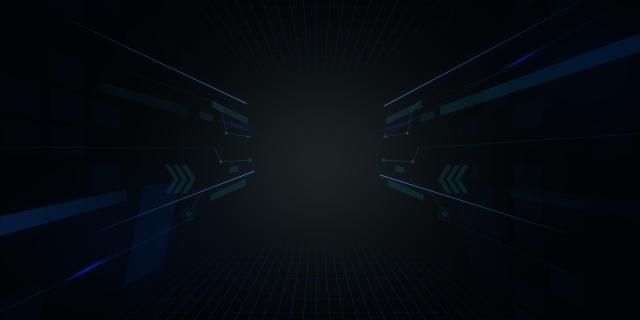
Reproduce this background procedurally as a WebGL 1 fragment shader.

```glsl
precision mediump float;

uniform vec2 u_resolution;

#define GRID_STEP 0.085
#define GRID_ROWS 0.20
#define LINE_HALF 0.0011
#define CORE_GREY vec3(0.070, 0.066, 0.056)
#define HAZE_BLUE vec3(0.028, 0.050, 0.062)
#define EDGE_DARK vec3(0.003, 0.010, 0.017)
#define TEAL vec3(0.012, 0.16, 0.19)
#define PANEL_BLUE vec3(0.008, 0.085, 0.180)
#define RAY_BLUE vec3(0.20, 0.46, 0.80)
#define FLARE_BLUE vec3(0.04, 0.06, 0.42)

float hash(vec2 cell) {
  return fract(sin(dot(cell, vec2(12.9898, 78.233))) * 43758.5453);
}

// Antialiased coverage of a signed distance
float cover(float d) {
  return clamp(0.5 - d * u_resolution.y, 0.0, 1.0);
}

// Distance to a segment, and the position along it
vec2 segment(vec2 p, vec2 a, vec2 b) {
  vec2 ab = b - a;
  float t = clamp(dot(p - a, ab) / dot(ab, ab), 0.0, 1.0);
  return vec2(length(p - a - ab * t), t);
}

float wire(vec2 p, vec2 a, vec2 b) {
  return cover(segment(p, a, b).x - LINE_HALF);
}

// Light ray, brightest at its inner end
float ray(vec2 p, vec2 inner, vec2 outer) {
  vec2 s = segment(p, inner, outer);
  return (1.0 - s.y) * (cover(s.x - LINE_HALF) + 0.06 * exp(-s.x * 150.0));
}

// Slanted bar with upright ends
float panel(vec2 p, vec2 span, vec2 top, vec2 height) {
  float t = (p.x - span.x) / (span.y - span.x);
  float depth = mix(top.x, top.y, t) - p.y;
  float ends = max(span.x - p.x, p.x - span.y);
  return cover(max(ends, max(-depth, depth - mix(height.x, height.y, t))));
}

float flare(vec2 p, vec2 center, vec2 dir, float size) {
  vec2 n = normalize(dir);
  vec2 d = (p - center) / size;
  float along = dot(d, n);
  float across = dot(d, vec2(-n.y, n.x));
  return exp(-along * along * 260.0 - across * across * 22000.0);
}

float blob(vec2 p, vec2 center, vec2 radius) {
  vec2 d = (p - center) / radius;
  return exp(-dot(d, d));
}

// Floor and ceiling lines meeting at the vanishing point
float grid(vec2 p) {
  float y = max(abs(p.y), 0.05);
  float u = p.x / y;
  float column = abs(fract(u / GRID_STEP + 0.5) - 0.5) * GRID_STEP * y;
  float row = abs(fract(1.0 / (y * GRID_ROWS)) - 0.5) * GRID_ROWS * y * y;
  float lines = cover(column - 0.001) + 0.3 * cover(row - 0.001);
  float reach = p.y < 0.0 ? 1.25 : 0.95;
  return lines * smoothstep(0.22, 0.36, y) * exp(-pow(u / reach, 4.0));
}

// Faint random plates on the side walls
float plates(vec2 a, float side) {
  vec2 wall = vec2(log(max(a.x, 0.05)) * 6.0, a.y / max(a.x, 0.05) * 7.0);
  vec2 cell = floor(wall);
  float pick = hash(cell + side * 37.0);
  vec2 d = abs(fract(wall) - 0.5);
  float box = 1.0 - smoothstep(0.36, 0.46, max(d.x, d.y));
  return box * smoothstep(0.55, 1.0, pick) * smoothstep(0.25, 0.6, a.x);
}

// Wires, nodes and ring shared by both walls
float circuit(vec2 a, float side) {
  float w = 0.5 * wire(a, vec2(1.02, 0.039 + 0.044 * side), vec2(0.318, 0.037));
  w += wire(a, vec2(0.318, 0.037), vec2(0.300, -0.006));
  w += wire(a, vec2(0.300, -0.006), vec2(0.208, 0.0));
  w += 0.3 * wire(a, vec2(0.60, 0.28), vec2(0.320, 0.180));
  w += wire(a, vec2(0.320, 0.180), vec2(0.300, 0.165));
  w += wire(a, vec2(0.300, 0.165), vec2(0.283, 0.084));
  w += wire(a, vec2(0.283, 0.084), vec2(0.213, 0.073));
  w += 0.7 * wire(a, vec2(0.388, -0.150), vec2(0.348, -0.086));
  float node = min(length(a - vec2(0.300, -0.006)), length(a - vec2(0.208, 0.0)));
  node = min(node, min(length(a - vec2(0.283, 0.084)), length(a - vec2(0.213, 0.073))));
  float hub = length(a - vec2(0.400, -0.169));
  return w + cover(node - 0.005) + 0.6 * cover(abs(hub - 0.019) - 0.0015) + 0.6 * cover(hub - 0.010);
}

float chevrons(vec2 a) {
  vec2 d = a - vec2(0.378, -0.060);
  float x = d.x - abs(d.y) * 0.65;
  float band = abs(x - 0.026 * clamp(floor(x / 0.026), 0.0, 2.0) - 0.008) - 0.008;
  return cover(max(band, abs(d.y) - 0.044));
}

void main() {
  vec2 p = (gl_FragCoord.xy - 0.5 * u_resolution) / u_resolution.y + vec2(0.01, 0.0);
  vec2 a = vec2(abs(p.x), p.y);
  float side = step(0.0, p.x);

  // Central light and blue haze
  vec3 color = EDGE_DARK + CORE_GREY * blob(p, vec2(0.01, 0.0), vec2(0.31, 0.30));
  color += HAZE_BLUE * blob(p, vec2(0.01, -0.01), vec2(0.50, 0.40));
  color += vec3(0.0, 0.016, 0.055) * blob(p, vec2(-0.62, -0.25), vec2(0.30, 0.18));
  color += vec3(0.0, 0.016, 0.050) * blob(p, vec2(0.85, 0.28), vec2(0.25, 0.18));
  color += vec3(0.02, 0.075, 0.18) * grid(p) * mix(0.9, 0.6, step(0.0, p.y));

  // Wall plates and long bars
  color += vec3(0.001, 0.010, 0.026) * plates(a, side);
  vec2 sheared = vec2(a.x + 0.2 * p.y, p.y);
  float plate = panel(sheared, vec2(0.415, 0.525), vec2(-0.073, -0.079), vec2(0.26, 0.32));
  color += vec3(0.0, 0.018, 0.055) * plate * mix(1.0, 0.3, side);
  color += PANEL_BLUE * 0.9 * panel(p, vec2(-1.02, -0.594), vec2(-0.183, -0.091), vec2(0.062, 0.037)) * smoothstep(-0.3, -1.0, p.x);
  color += mix(TEAL * 0.5, PANEL_BLUE * 0.65, smoothstep(0.38, 0.9, p.x)) * panel(p, vec2(0.385, 1.02), vec2(0.167, 0.400), vec2(0.029, 0.058));
  color += TEAL * 0.17 * panel(p, vec2(-0.677, -0.404), vec2(0.245, 0.167), vec2(0.031, 0.029));
  color += PANEL_BLUE * 0.15 * panel(p, vec2(0.60, 1.02), vec2(-0.078, -0.138), vec2(0.04, 0.05));

  // Small teal details
  float tabs = panel(a, vec2(0.216, 0.328), vec2(0.132, 0.186), vec2(0.021));
  tabs += 0.7 * panel(a, vec2(0.325, 0.367), vec2(0.141, 0.153), vec2(0.022));
  tabs += panel(a, vec2(0.222, 0.333), vec2(-0.060, -0.108), vec2(0.020));
  tabs += panel(a, vec2(0.245, 0.273), vec2(-0.018, -0.022), vec2(0.018));
  color += TEAL * (0.5 * tabs + 0.5 * chevrons(a) + 0.7 * circuit(a, side));

  // Light rays and flares
  float rays = ray(p, vec2(-0.221, 0.177), vec2(-0.83, 0.464));
  rays += ray(p, vec2(0.211, 0.169), vec2(0.85, 0.510));
  rays += ray(p, vec2(-0.198, -0.036), vec2(-0.73, -0.240));
  rays += ray(p, vec2(0.198, -0.047), vec2(0.83, -0.245));
  color += RAY_BLUE * rays * 0.85;
  vec2 rise = vec2(0.874, 0.486);
  color += PANEL_BLUE * 0.8 * (wire(p, vec2(-1.02, -0.490), vec2(-0.39, -0.182)) + 0.6 * wire(p, vec2(0.208, 0.074), vec2(0.91, 0.464)));
  color += PANEL_BLUE * 0.35 * wire(a, vec2(0.43, -0.198), vec2(0.78, -0.350)) * side;
  color += FLARE_BLUE * (flare(p, vec2(-0.716, -0.341), rise, 0.9) + 0.8 * flare(p, vec2(0.638, 0.313), rise, 0.8));
  color += FLARE_BLUE * 0.5 * flare(a, vec2(0.247, 0.106), vec2(0.93, 0.30), 0.7);

  gl_FragColor = vec4(color, 1.0);
}
```
